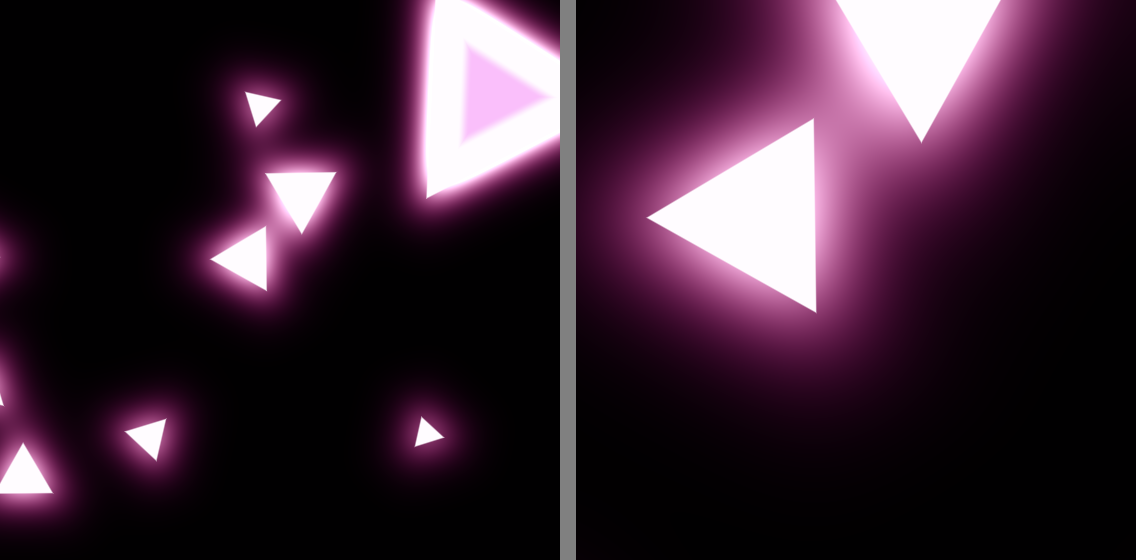
Left: the whole. Right: its middle third, enlarged.
Reproduce this background procedurally as a Shadertoy shader.

```glsl
// Glowing white triangles of mixed sizes scattered over black, with magenta halos.

// Inward distances to the three sides; one corner points along angle.
vec3 triangleSides(vec2 p, float radius, float angle) {
    vec2 dir = vec2(cos(angle), sin(angle));
    vec2 q = vec2(dot(p, dir), dir.x * p.y - dir.y * p.x);
    return 0.5 * radius - vec3(-q.x, 0.5 * q.x + 0.866 * q.y, 0.5 * q.x - 0.866 * q.y);
}

float depthInside(vec3 sides) {
    return min(sides.x, min(sides.y, sides.z));
}

// Soft triangle: the product of three blurred half planes.
float halo(vec3 sides, float radius) {
    vec3 soft = 1.0 / (1.0 + exp(-45.0 * sides));
    return 2.8 * radius / (radius + 0.018) * soft.x * soft.y * soft.z;
}

void mainImage(out vec4 fragColor, in vec2 fragCoord) {
    vec2 p = fragCoord / iResolution.y;
    float edge = 1.0 / iResolution.y;
    float glow = 0.0;
    float fill = 0.0;

    // Small triangles along a winding path, alternately larger and smaller
    for (int n = 0; n < 8; n++) {
        float i = float(n);
        float alternate = n % 2 == 0 ? 1.0 : -1.0;
        vec2 center = vec2(-0.13 + 0.124 * i - 0.08 * cos(1.57 * i - 2.83),
                           0.48 - 0.34 * cos(-1.75 + 0.645 * i + 0.057 * i * i));
        float radius = 0.054 + 0.0032 * i * alternate;
        vec3 sides = triangleSides(p - center, radius, 1.85 - 0.26 * i + 0.25 * alternate);
        glow += halo(sides, radius);
        fill = max(fill, smoothstep(-edge, edge, depthInside(sides)));
    }

    // Large triangle in the corner, with a pink core
    vec3 bigSides = triangleSides(p - vec2(0.88, 0.831), 0.22, -0.045);
    float bigDepth = depthInside(bigSides);
    glow += halo(bigSides, 0.22);
    fill = max(fill, smoothstep(-edge, edge, bigDepth));
    float core = smoothstep(0.05, 0.071, bigDepth);

    // Halo colour runs from plum through pink to white
    glow = min(glow, 1.2);
    vec3 color = vec3(glow, 0.75 * glow * glow, glow * (0.73 + 0.2 * glow * glow));
    color = mix(color, vec3(1.0, 0.99, 1.0), fill);
    color = mix(color, vec3(0.98, 0.75, 0.985), core);
    fragColor = vec4(clamp(color, vec3(0.005, 0.0, 0.005), vec3(1.0)), 1.0);
}
```
